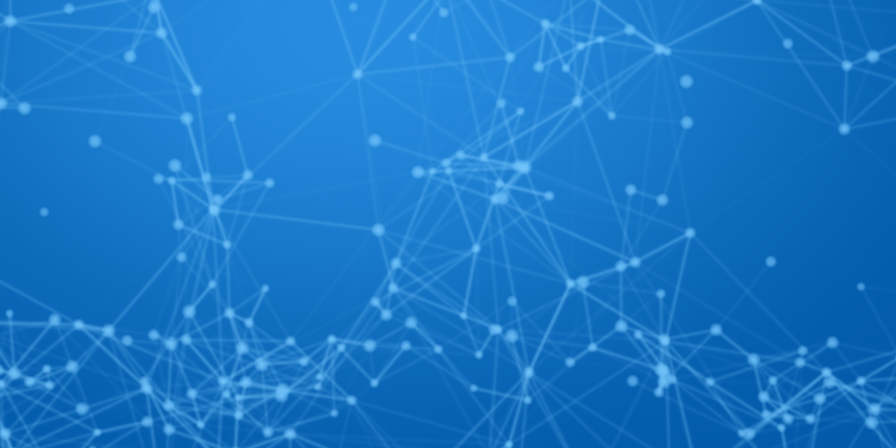
Give the GLSL for this background, as a Shadertoy shader.

```glsl
// A glowing plexus of soft dots and thin links over a blue radial gradient.
// Three jittered grids scatter the nodes, thinned by a density field; in each
// grid, nodes closer than REACH cells are joined by lines that fade with length.

const vec3 SKY_LIGHT = vec3(0.155, 0.550, 0.875);
const vec3 SKY_DARK  = vec3(0.006, 0.355, 0.668);
const vec3 GLOW      = vec3(0.47, 0.79, 0.995);
const vec2 SKY_CENTER = vec2(0.80, 0.95);
const float SKY_RADIUS = 1.18;

const int LAYERS = 3;
const float COARSE_CELL = 0.19;   // cell size of the first grid, in heights
const float CELL_RATIO  = 0.64;   // shrink of each further grid
const float REACH       = 2.7;    // longest link, in cells
const float LINE_WIDTH  = 0.0043;
const float LINE_ALPHA  = 0.58;
const float DOT_RADIUS  = 0.0108;
const float DOT_ALPHA   = 1.25;

const int SIDE = 7;               // neighbourhood that covers REACH
const int NODES = SIDE * SIDE;

float hash(vec2 p) {
    return fract(sin(dot(p, vec2(127.1, 311.7))) * 43758.5453);
}

float bump(float x, float center, float width) {
    float t = (x - center) / width;
    return exp(-t * t);
}

// Crowding of nodes: a clumpy arched band low down and two looser columns above
float density(vec2 p) {
    float ridge = 0.13 + 0.24 * bump(p.x, 1.13, 0.27);
    float clumps = 0.85 + 0.3 * sin(11.0 * p.x + 1.0) * sin(13.0 * p.y);
    float band = clumps * bump(p.y, ridge, 0.15);
    float leftColumn = bump(p.x, 0.47, 0.12) * bump(p.y, 0.52, 0.27);
    float rightColumn = bump(p.x, 1.13, 0.3) * smoothstep(0.3, 0.55, p.y);
    return max(band, max(0.7 * leftColumn, 0.38 * rightColumn));
}

// Areas kept nearly free of nodes
float voids(vec2 p) {
    float upperLeft = bump(p.x, 0.74, 0.12) * bump(p.y, 0.72, 0.25);
    float upperRight = bump(p.x, 1.66, 0.14) * bump(p.y, 0.66, 0.17);
    float bottom = bump(p.x, 1.3, 0.15) * bump(p.y, 0.04, 0.1);
    return max(upperLeft, max(upperRight, bottom));
}

// xy: position, z: random seed, or -1 where the cell is empty
vec3 node(vec2 id, float cell, float layer) {
    vec2 key = id + 37.0 * layer;
    vec2 jitter = vec2(hash(key + 0.31), hash(key + 5.73));
    vec2 pos = (id + jitter) * cell;
    float base = layer < 0.5 ? 0.72 : 0.05;
    float chance = (base + 0.8 * density(pos)) * (1.0 - 0.8 * voids(pos));
    float seed = hash(key + 9.17);
    return vec3(pos, hash(key + 2.59) < chance ? seed : -1.0);
}

float segmentDistance(vec2 p, vec2 a, vec2 b) {
    vec2 ab = b - a;
    float t = clamp(dot(p - a, ab) / max(dot(ab, ab), 1e-6), 0.0, 1.0);
    return length(p - a - ab * t);
}

// Summed opacity of the dots and links of one grid
float plexus(vec2 p, float cell, float layer) {
    vec3 nodes[NODES];
    int count = 0;
    vec2 home = floor(p / cell) - float(SIDE / 2);
    for (int i = 0; i < NODES; i++) {
        vec3 n = node(home + vec2(i % SIDE, i / SIDE), cell, layer);
        if (n.z >= 0.0) nodes[count++] = n;
    }

    float light = 0.0;
    for (int i = 0; i < count; i++) {
        vec3 a = nodes[i];
        float radius = DOT_RADIUS * mix(0.75, 1.2, a.z);
        float dotShape = 1.0 - smoothstep(0.35 * radius, 1.5 * radius, length(p - a.xy));
        light += DOT_ALPHA * dotShape * mix(0.6, 1.0, a.z);

        for (int j = i + 1; j < count; j++) {
            vec3 b = nodes[j];
            float span = length(b.xy - a.xy) / (cell * REACH);
            float weight = smoothstep(0.2, 0.95, fract((a.z + b.z) * 7.0));
            if (span > 1.0 || weight <= 0.0) continue;
            float d = segmentDistance(p, a.xy, b.xy) / LINE_WIDTH;
            light += LINE_ALPHA * weight * (1.0 - span * span) * exp(-d * d);
        }
    }
    return light;
}

void mainImage(out vec4 fragColor, in vec2 fragCoord) {
    vec2 p = fragCoord / iResolution.y;

    // Background glow
    float falloff = length((p - SKY_CENTER) * vec2(0.7, 1.0));
    vec3 color = mix(SKY_LIGHT, SKY_DARK, smoothstep(0.0, SKY_RADIUS, falloff));

    // Network
    float light = 0.0;
    float cell = COARSE_CELL;
    for (int i = 0; i < LAYERS; i++) {
        light += plexus(p, cell, float(i));
        cell *= CELL_RATIO;
    }
    color = mix(color, GLOW, 0.92 * (1.0 - exp(-light)));

    fragColor = vec4(color, 1.0);
}
```
